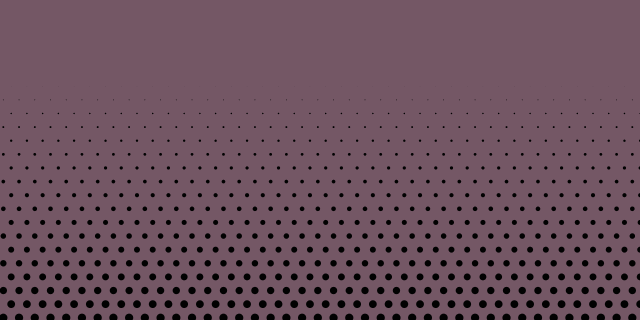
This background is drawn by a Shadertoy shader. Its source:

```glsl
// Halftone fade: black dots on a flat mauve ground, set in a staggered
// hexagonal lattice. Each row's radius shrinks linearly with its index,
// so the dots vanish towards the upper part. Lengths are in canvas heights.

const vec3 GROUND_COLOR = vec3(0.455, 0.342, 0.398);
const vec3 DOT_COLOR = vec3(0.003);
const float COLUMN_STEP = 0.04914;             // gap between dots in a row
const float ROW_STEP = 0.04256;                // gap between rows
const vec2 FIRST_DOT = vec2(0.0104, 0.0070);   // centre of the lower left dot
const float MAX_RADIUS = 0.0128;               // radius in the bottom row
const float FADE_ROWS = 18.0;                  // rows until the radius is zero
const float PI = 3.14159;

// Antialiased disc; discs smaller than a pixel fade with their area.
float discCoverage(float dist, float radius, float pixel) {
    float edge = clamp((radius - dist) / pixel + 0.5, 0.0, 1.0);
    float area = PI * radius * radius / (pixel * pixel);
    return edge * min(area, 1.0);
}

// Coverage of the nearest dot in the staggered lattice.
float halftone(vec2 p, float pixel) {
    vec2 q = p - FIRST_DOT;
    float row = floor(q.y / ROW_STEP + 0.5);
    float stagger = 0.5 * mod(row, 2.0);
    float column = floor(q.x / COLUMN_STEP - stagger + 0.5);
    vec2 center = vec2((column + stagger) * COLUMN_STEP, row * ROW_STEP);
    float radius = MAX_RADIUS * max(1.0 - row / FADE_ROWS, 0.0);
    return discCoverage(length(q - center), radius, pixel);
}

void mainImage(out vec4 fragColor, in vec2 fragCoord) {
    float pixel = 1.0 / iResolution.y;
    vec2 p = fragCoord * pixel;
    fragColor = vec4(mix(GROUND_COLOR, DOT_COLOR, halftone(p, pixel)), 1.0);
}
```
